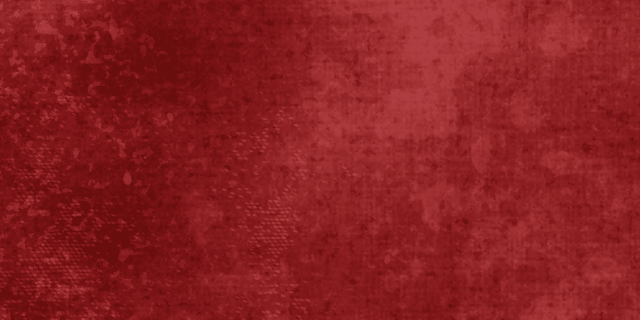
This texture is drawn by a WebGL 1 fragment shader. Its source:

```glsl
precision highp float;
// Worn red painted canvas with cloudy stains, weave marks, flecks and scratches.
uniform vec2 u_resolution;

const vec3 DEEP = vec3(0.41, 0.05, 0.05);
const vec3 DARK = vec3(0.49, 0.08, 0.09);
const vec3 MID = vec3(0.55, 0.12, 0.13);
const vec3 LIGHT = vec3(0.62, 0.18, 0.19);
const vec3 PALE = vec3(0.68, 0.24, 0.25);

float hash(vec2 p) {
  vec3 q = fract(vec3(p.xyx) * 0.1031);
  q += dot(q, q.yzx + 33.33);
  return fract((q.x + q.y) * q.z);
}

float noise(vec2 p) {
  vec2 i = floor(p);
  vec2 f = fract(p);
  f = f * f * (3.0 - 2.0 * f);
  float low = mix(hash(i), hash(i + vec2(1.0, 0.0)), f.x);
  float high = mix(hash(i + vec2(0.0, 1.0)), hash(i + 1.0), f.x);
  return mix(low, high, f.y);
}

float fbm(vec2 p) {
  float sum = 0.0;
  float amp = 0.5;
  for (int i = 0; i < 6; i++) {
    sum += amp * noise(p);
    p = mat2(1.6, 1.2, -1.2, 1.6) * p + 17.3;
    amp *= 0.53;
  }
  return sum / 1.04;
}

// Soft elliptical spot
float blob(vec2 p, vec2 center, vec2 radius) {
  vec2 d = (p - center) / radius;
  return exp(-dot(d, d));
}

// Broad light and dark areas of the sheet
float sheetTone(vec2 p) {
  float tone = mix(0.13, 0.64, smoothstep(0.4, 1.3, p.x));
  tone += 0.32 * blob(p, vec2(1.22, 0.82), vec2(0.28, 0.32));
  tone += 0.65 * blob(p, vec2(0.12, 1.0), vec2(0.27, 0.17));
  tone += 0.28 * blob(p, vec2(0.94, 0.5), vec2(0.13, 0.18));
  tone += 0.22 * blob(p, vec2(1.65, 0.92), vec2(0.4, 0.13));
  tone += 0.14 * blob(p, vec2(0.7, 0.2), vec2(0.2, 0.25));
  tone -= 0.16 * blob(p, vec2(1.15, 0.08), vec2(0.25, 0.25));
  return tone - 0.1 * blob(p, vec2(0.48, 0.5), vec2(0.12, 0.45));
}

// Rows of short slanted thread marks; coverage sets how many show
float weave(vec2 p, vec2 count, float coverage) {
  vec2 q = p * count + 0.7 * vec2(noise(p * 14.0), noise(p * 14.0 + 50.0));
  q.x += 0.5 * mod(floor(q.y), 2.0);
  vec2 d = fract(q) - 0.5;
  d.y += 0.35 * d.x;
  float mark = 1.0 - smoothstep(0.22, 0.55, length(d * vec2(0.85, 1.2)));
  return mark * smoothstep(-0.1, 0.15, coverage - hash(floor(q)));
}

float scratch(vec2 p, vec2 a, vec2 b, float width) {
  vec2 ab = b - a;
  float along = clamp(dot(p - a, ab) / dot(ab, ab), 0.0, 1.0);
  float gaps = smoothstep(0.3, 0.6, noise(p * 60.0));
  return gaps * (1.0 - smoothstep(0.0, width, length(p - a - along * ab)));
}

// Ragged paint chips, denser to the left
float chips(vec2 p) {
  float sum = 0.0;
  vec2 ragged = p + 0.014 * (vec2(noise(p * 70.0), noise(p * 70.0 + 9.0)) - 0.5);
  for (int i = 0; i < 18; i++) {
    float k = float(i) + 3.0;
    vec2 center = vec2(1.9 * pow(hash(vec2(k, 1.0)), 1.5), hash(vec2(k, 2.0)));
    vec2 size = mix(vec2(0.004), vec2(0.011, 0.014), hash(vec2(k, 3.0)));
    float d = length((ragged - center) / size);
    sum = max(sum, 1.0 - smoothstep(0.6, 1.3, d));
  }
  return max(sum, 1.0 - smoothstep(0.7, 1.2, length((ragged - vec2(0.4, 0.44)) / vec2(0.014, 0.022))));
}

vec3 paint(float tone) {
  vec3 color = mix(DEEP, DARK, clamp(tone * 3.0, 0.0, 1.0));
  color = mix(color, MID, clamp(tone * 3.0 - 1.0, 0.0, 1.0));
  color = mix(color, LIGHT, clamp(tone * 3.0 - 2.0, 0.0, 1.0));
  return mix(color, PALE, clamp(tone * 2.5 - 2.5, 0.0, 1.0));
}

void main() {
  vec2 p = gl_FragCoord.xy / u_resolution.y;
  float base = sheetTone(p);
  float left = 1.0 - smoothstep(0.25, 0.75, p.x);

  // Clouds, and worn patches with crumbling edges
  float tone = base + 0.75 * (fbm(p * 3.5) - 0.5);
  float wear = fbm(p * 8.0 + 31.0) - mix(0.74, 0.46, clamp(base, 0.0, 1.0));
  tone += 0.27 * smoothstep(-0.03, 0.06, wear);

  // Brushed streaks and fine grain
  float brushed = smoothstep(0.5, 1.3, p.x);
  tone += 0.2 * mix(0.4, 1.0, brushed) * (noise(p * vec2(130.0, 9.0)) - 0.5);
  tone += 0.2 * (noise(p * vec2(7.0, 110.0)) - 0.5);
  tone += 0.26 * (noise(p * 125.0) - 0.5) + 0.3 * (fbm(p * 38.0) - 0.5);

  // Thread marks, light flecks and dark pits
  float threads = 0.9 * blob(p, vec2(0.16, 0.3), vec2(0.28, 0.4)) + 0.9 * blob(p, vec2(0.92, 0.36), vec2(0.16, 0.32));
  float patchy = smoothstep(0.35, 0.68, fbm(p * 7.0 + 70.0));
  tone += 0.52 * weave(p, vec2(62.0, 86.0), threads * patchy);
  float speckle = fbm(p * 42.0 + 11.0);
  tone += mix(0.25, 0.5, left) * smoothstep(0.64, 0.73, speckle + 0.05 * left);
  tone -= 0.3 * smoothstep(0.64, 0.74, 1.0 - speckle);

  // Chips, a long vertical scrape and random hairlines
  tone = mix(tone, 1.05, 0.8 * chips(p));
  tone += 0.4 * scratch(p, vec2(0.212, 0.02), vec2(0.208, 0.36), 0.007);
  for (int i = 0; i < 7; i++) {
    float k = float(i) + 5.0;
    vec2 start = vec2(2.0 * hash(vec2(k, 7.0)), hash(vec2(k, 8.0)));
    vec2 reach = 0.16 * (vec2(hash(vec2(k, 9.0)), hash(vec2(k, 10.0))) - 0.5);
    tone += 0.2 * scratch(p, start, start + reach, 0.005);
  }
  gl_FragColor = vec4(paint(tone), 1.0);
}
```
